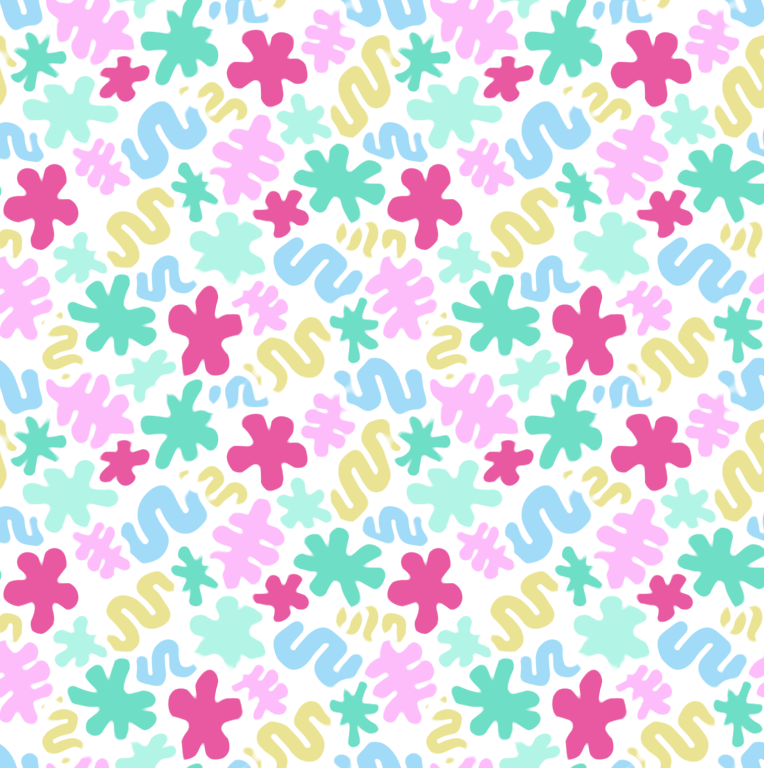
A WebGL 1 fragment shader for this pattern:

```glsl
precision highp float;
// Repeating scatter of pastel cut-out blobs, leaves and squiggles on white.
uniform vec2 u_resolution;

const float TAU = 6.28319;
const float TILES = 2.0;    // pattern repeats across the canvas height
const float SITES = 17.0;   // large motifs per repeat, with as many small ones
const float GAP = 0.036;    // half the clearance kept between neighbours

float hash(float n, float salt) {
  return fract(sin(n * 127.1 + salt * 311.7) * 43758.5453);
}

mat2 rotation(float a) {
  return mat2(cos(a), sin(a), -sin(a), cos(a));
}

float smoothMin(float a, float b, float k) {
  float h = max(k - abs(a - b), 0.0) / k;
  return min(a, b) - 0.25 * k * h * h;
}

// Rounded limb whose radius swells from ra at a to rb at b.
float limb(vec2 p, vec2 a, vec2 b, float ra, float rb) {
  vec2 pa = p - a, ba = b - a;
  float t = clamp(dot(pa, ba) / dot(ba, ba), 0.0, 1.0);
  return length(pa - ba * t) - mix(ra, rb, t * t);
}

// Round core with irregular, club-ended arms.
float splat(vec2 p, float arms, float core, float reach, float tip, float seed) {
  float d = length(p) - core;
  for (float k = 0.0; k < 7.0; k++) {
    if (k >= arms) break;
    float a = TAU * (k + 0.3 * (hash(seed, k + 10.0) - 0.5)) / arms;
    float len = reach * mix(0.86, 1.14, hash(seed, k + 20.0));
    vec2 end = len * vec2(cos(a), sin(a));
    d = smoothMin(d, limb(p, vec2(0.0), end, 0.62 * tip, tip), 0.12);
  }
  return d;
}

// Spine with three pairs of side lobes.
float frond(vec2 p) {
  p.y += 0.06 * sign(p.x) * smoothstep(0.0, 0.3, abs(p.x));
  p.x = abs(p.x);
  float d = limb(vec2(p.x, abs(p.y)), vec2(0.0), vec2(0.0, 0.82), 0.18, 0.22);
  for (float k = -1.0; k < 2.0; k++) {
    vec2 end = vec2(0.53 - 0.06 * abs(k), 0.47 * k);
    d = smoothMin(d, limb(p, vec2(0.0, 0.38 * k), end, 0.14, 0.205), 0.1);
  }
  return d;
}

// Meandering stroke: upright legs joined by alternating half circles.
float squiggle(vec2 p, float legs, float pitch, float rise, float stroke) {
  float d = 9.0;
  for (float k = 0.0; k < 5.0; k++) {
    if (k >= legs) break;
    float x = (k - 0.5 * (legs - 1.0)) * pitch;
    d = min(d, limb(p, vec2(x, -rise), vec2(x, rise), 0.0, 0.0));
    float side = 2.0 * mod(k, 2.0) - 1.0;
    vec2 q = p - vec2(x + 0.5 * pitch, side * rise);
    if (k < legs - 1.0 && q.y * side > 0.0)
      d = min(d, abs(length(q) - 0.5 * pitch));
  }
  return d - stroke;
}

bool isSquiggle(float kind) { return kind == 0.0 || kind == 4.0; }

float motif(vec2 p, float kind, float seed) {
  p += 0.025 * sin(6.0 * p.yx + TAU * seed * 0.37);              // hand-cut wobble
  p += 0.16 * (hash(seed, 5.0) - 0.5) * sin(2.5 * p.yx);         // overall bend
  if (kind == 0.0) return squiggle(p, 4.0, 0.49, 0.17, 0.185);
  if (kind == 1.0) return frond(p);
  if (kind == 2.0) return splat(p, 7.0, 0.34, 0.77, 0.215, seed);
  if (kind == 3.0) return splat(p, 5.0, 0.36, 0.67, 0.29, seed);
  if (kind == 4.0) return squiggle(p, 5.0, 0.41, 0.20, 0.145);
  return splat(p, 6.0, 0.42, 0.71, 0.25, seed);
}

vec3 motifColour(float kind) {
  if (kind == 0.0) return vec3(0.63, 0.86, 0.97);   // sky
  if (kind == 1.0) return vec3(0.99, 0.74, 0.98);   // lilac
  if (kind == 2.0) return vec3(0.43, 0.87, 0.78);   // teal
  if (kind == 3.0) return vec3(0.91, 0.35, 0.63);   // raspberry
  if (kind == 4.0) return vec3(0.92, 0.89, 0.58);   // straw
  return vec3(0.70, 0.96, 0.90);                    // mint
}

void main() {
  vec2 p = gl_FragCoord.xy / u_resolution.y * TILES;
  vec2 q = vec2(4.0 * p.x - p.y, p.x + 4.0 * p.y);  // tilted lattice that still tiles

  // Large motifs sit on lattice points, small ones between them.
  float nearest = 9.0, second = 9.0, nearestKind = 0.0;
  for (float layer = 0.0; layer < 2.0; layer++) {
    for (float n = 0.0; n < 4.0; n++) {
      vec2 site = floor(q - 0.5 * layer) + vec2(mod(n, 2.0), floor(n / 2.0));
      float id = floor(mod(site.x - 4.0 * site.y + 0.5, SITES));
      float kind = floor(mod(id + 4.0 * layer + 0.5, 6.0));
      float seed = id + SITES * layer;
      vec2 jitter = 0.1 * (vec2(hash(seed, 1.0), hash(seed, 2.0)) - 0.5);
      float size = mix(0.485, 0.345, layer) * mix(0.95, 1.06, hash(seed, 3.0));
      size *= isSquiggle(kind) ? 1.12 : (kind == 1.0 ? 1.08 : 1.0);
      float turn = (hash(seed, 4.0) - 0.5) * (isSquiggle(kind) ? 2.2 : TAU);
      vec2 local = rotation(turn) * (q - site - 0.5 * layer - jitter) / size;
      float d = motif(local, kind, seed) * size;
      if (d < nearest) {
        second = nearest;
        nearest = d;
        nearestKind = kind;
      } else {
        second = min(second, d);
      }
    }
  }

  // Trim crowded motifs so that an even white channel separates them.
  float channel = 0.5 * (nearest - second) + GAP;
  float edge = -smoothMin(-nearest, -channel, 0.05);
  float soft = 0.9 * TILES * sqrt(SITES) / u_resolution.y;
  float cover = 1.0 - smoothstep(-soft, soft, edge);
  gl_FragColor = vec4(mix(vec3(1.0), motifColour(nearestKind), cover), 1.0);
}
```
